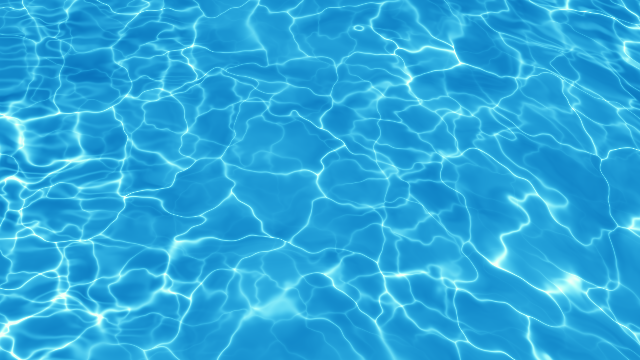
This texture is drawn by a Shadertoy shader. Its source:

```glsl
float hash(vec2 p) {
    return fract(sin(dot(p, vec2(127.1, 311.7))) * 43758.5);
}

float noise(vec2 p) {
    vec2 i = floor(p), f = fract(p);
    f = f * f * (3.0 - 2.0 * f);
    return mix(mix(hash(i), hash(i + vec2(1, 0)), f.x),
               mix(hash(i + vec2(0, 1)), hash(i + vec2(1, 1)), f.x), f.y);
}

float fbm(vec2 p) {
    float sum = 0.0, amp = 0.53;
    for (int i = 0; i < 4; i++) {
        sum += amp * noise(p);
        p = mat2(1.6, 1.2, -1.2, 1.6) * p + 7.3;
        amp *= 0.5;
    }
    return sum;
}

// Distances to the three nearest scattered cell centres
vec3 nearestThree(vec2 p) {
    vec2 cell = floor(p);
    vec3 d = vec3(9.0);
    for (int y = -2; y <= 2; y++) {
        for (int x = -2; x <= 2; x++) {
            vec2 id = cell + vec2(x, y);
            vec2 centre = id + 0.08 + 0.84 * vec2(hash(id), hash(id + 37.3));
            float r = length(centre - p);
            if (r < d.x) d = vec3(r, d.xy);
            else if (r < d.y) d = vec3(d.x, r, d.y);
            else d.z = min(d.z, r);
        }
    }
    return d;
}

// Bright core along cell borders, soft halo, and sparks where borders meet
float caustic(vec2 p, float width) {
    vec3 d = nearestThree(p);
    float border = d.y - d.x;
    float core = 0.75 / (1.0 + border * border / (width * width));
    return core + 0.16 * exp(-6.0 * border) + 0.5 * exp(-12.0 * (d.z - d.x));
}

vec2 warp(vec2 p) {
    p += 1.5 * (vec2(fbm(p * 0.8), fbm(p * 0.8 + 19.0)) - 0.5);
    return p + 0.32 * (vec2(noise(p * 2.3 + 5.0), noise(p * 2.3 + 31.0)) - 0.5);
}

void mainImage(out vec4 fragColor, in vec2 fragCoord) {
    vec2 uv = fragCoord / iResolution.y;

    // Cells shrink with distance and slant down towards the right
    float slant = max(uv.x - 0.8, 0.0);
    vec2 pool = vec2((uv.x - 0.89) * (4.6 + 1.4 * uv.y),
                     5.5 * uv.y + 1.6 * uv.y * uv.y + 2.0 * slant * slant);
    vec2 p = warp(pool);

    // Choppy surface at the left and in the far right corner
    float choppy = max(1.0 - smoothstep(0.0, 0.75, uv.x),
                       smoothstep(1.6, 2.15, uv.x * 0.7 + uv.y));
    choppy *= 0.35 + 0.9 * noise(pool * 0.9 + 50.0);

    // Water body with soft clouds of light
    float light = 0.05 + 0.4 * (fbm(p * vec2(1.3, 1.8) + 11.0) - 0.5);

    // Main net, with thin threads swelling into ribbons
    float width = mix(0.03, 0.11, smoothstep(0.6, 0.95, noise(p * 1.7 + 71.0)));
    light += caustic(p, width) * (0.35 + 0.9 * noise(p * 1.1 + 23.0));

    // Fainter, finer net below it
    vec2 fine = warp(pool * vec2(1.5, 1.7) + 40.0);
    float fineGain = 0.5 * smoothstep(0.35, 0.9, noise(pool * 0.8 + 90.0));
    light += caustic(fine, 0.07) * (0.04 + fineGain + 0.3 * choppy);

    // Ripple reflections
    vec2 q = pool * vec2(0.9, 2.2) + 0.8 * (p - pool);
    float swell = 0.7 * noise(q) + 0.3 * noise(q * 2.1 + 13.0);
    float ripple = pow(0.5 + 0.5 * sin(28.0 * swell), 4.0);
    light += choppy * (0.35 * ripple - 0.16);

    // Deep blue through cyan to white
    light = clamp(light, -0.2, 1.35);
    vec3 color = vec3(0.08, 0.55, 0.80)
               + light * vec3(0.30, 0.52, 0.34)
               + light * light * vec3(0.25, -0.10, -0.16);
    fragColor = vec4(clamp(color, 0.0, 1.0), 1.0);
}
```
